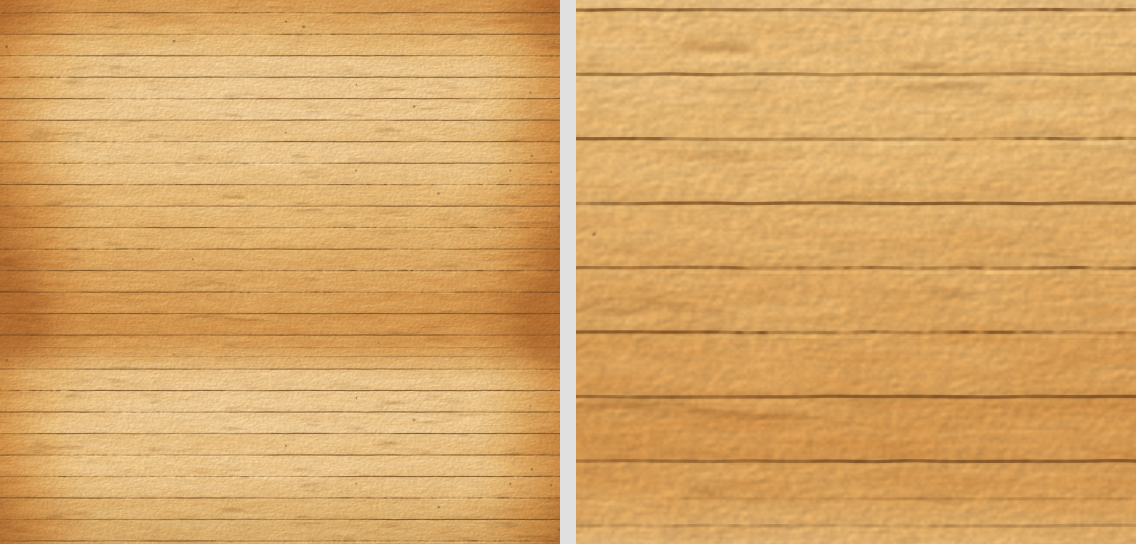
Left: the whole. Right: its middle third, enlarged.
Write a Shadertoy shader that draws this texture.

```glsl
// Sunlit honey-coloured planks: thin horizontal joints, paper-like grain, stains.
// One panel of planks is drawn twice, the lower copy shifted down and cross-faded
// over the first; a stepped colour ramp turns a shade value into wood colour.

const float PITCH = 0.0395;        // plank height, in canvas heights
const float FIRST_JOINT = 0.0234;  // first joint below the top edge
const float PANEL_SHIFT = 0.5760;  // offset of the lower panel copy

const vec3 PALE  = vec3(0.930, 0.800, 0.600);
const vec3 HONEY = vec3(0.885, 0.705, 0.440);
const vec3 AMBER = vec3(0.820, 0.575, 0.295);
const vec3 UMBER = vec3(0.700, 0.430, 0.190);
const vec3 JOINT = vec3(0.500, 0.320, 0.140);
const vec3 CHIP  = vec3(0.960, 0.795, 0.500);
const vec3 STAIN = vec3(0.870, 0.830, 0.780);

float hash(vec2 p) {
    vec3 q = fract(vec3(p.xyx) * 0.1031);
    q += dot(q, q.yzx + 33.33);
    return fract((q.x + q.y) * q.z);
}

float noise(vec2 p) {
    vec2 i = floor(p), f = fract(p);
    f = f * f * (3.0 - 2.0 * f);
    return mix(mix(hash(i), hash(i + vec2(1, 0)), f.x),
               mix(hash(i + vec2(0, 1)), hash(i + vec2(1, 1)), f.x), f.y);
}

float fbm(vec2 p) {
    float sum = 0.0, amp = 0.5;
    for (int i = 0; i < 4; i++) {
        sum += amp * noise(p);
        p = p * 2.03 + 17.1;
        amp *= 0.5;
    }
    return sum;
}

// Shade 0..3 runs from pale through honey and amber to umber
vec3 woodRamp(float shade) {
    vec3 c = mix(PALE, HONEY, clamp(shade, 0.0, 1.0));
    c = mix(c, AMBER, clamp(shade - 1.0, 0.0, 1.0));
    return mix(c, UMBER, clamp(shade - 2.0, 0.0, 1.0));
}

// Broad light: bright upper middle, burnt sides and ends
float lightShade(vec2 p, float across) {
    float side = min(across, 1.0 - across) + 0.06 * (fbm(p * vec2(5.0, 9.0)) - 0.47);
    float burn = 1.0 - smoothstep(-0.04, 0.17, side);
    float top = 1.0 - smoothstep(0.0, 0.13, p.y);
    float low = smoothstep(0.24, 0.60, p.y);
    float centre = smoothstep(0.0, 0.55, 0.55 - abs(across - 0.5));
    return 0.62 - 0.25 * centre + 1.35 * top * (1.0 - 0.4 * burn) + 1.35 * low + 1.75 * burn;
}

// Crisp paper tooth lit from above, with short fibres
float grain(vec2 p) {
    vec2 q = mat2(0.94, 0.34, -0.34, 0.94) * p * vec2(210.0, 330.0);
    float relief = noise(q) - noise(q + vec2(0.4, 0.9));
    float fibre = noise(p * vec2(70.0, 460.0)) - 0.5;
    float tooth = noise(p * 470.0 + 9.0) - 0.5;
    return 0.060 * relief + 0.050 * fibre + 0.050 * tooth;
}

// Small dark pits, at most one per cell of a plank
float pits(vec2 p, float plank, float v, float px) {
    vec2 cell = vec2(floor(p.x * 24.0), plank);
    float present = step(0.95, hash(cell + 41.0));
    vec2 centre = 0.25 + 0.5 * vec2(hash(cell + 7.0), hash(cell + 19.0));
    vec2 d = (vec2(fract(p.x * 24.0), v) - centre) * vec2(1.0 / 24.0, PITCH);
    float radius = mix(0.0008, 0.0025, hash(cell + 3.0));
    float wobble = 0.002 * (noise(p * 400.0) - 0.5);
    return present * (1.0 - smoothstep(0.0, radius + px, length(d) + wobble));
}

// Antialiased coverage of a stripe of given half width
float stripe(float d, float halfWidth, float px) {
    return clamp((halfWidth - abs(d)) / px + 0.5, 0.0, 1.0);
}

vec3 panel(vec2 p, float across, float px) {
    float v = (p.y - FIRST_JOINT) / PITCH;
    float plank = floor(v);

    // Plank tone, streaks and cloudy stains
    float shade = lightShade(p, across) + 0.26 * (hash(vec2(plank, 5.0)) - 0.5);
    shade += 0.45 * (fbm(p * vec2(6.0, 50.0) + plank * 7.3) - 0.47);
    shade += 0.65 * (fbm(p * vec2(22.0, 170.0) + 5.0) - 0.47);
    vec3 col = woodRamp(shade);
    float stain = smoothstep(0.58, 0.90, fbm(p * vec2(14.0, 80.0) + plank * 13.0));
    col *= mix(vec3(1.0), STAIN, stain);
    col *= 1.0 - 0.30 * pits(p, plank, fract(v), px);

    // Joint with uneven weight, dotted stretches and chipped edges
    float joint = floor(v + 0.5);
    float d = (v - joint) * PITCH + 0.0006 * (noise(vec2(p.x * 40.0, joint * 9.0)) - 0.5);
    float weight = mix(0.55, 1.0, smoothstep(0.2, 0.6, noise(vec2(p.x * 9.0, joint * 5.0))));
    weight *= 0.8 + 0.4 * noise(vec2(p.x * 120.0, joint * 3.0));
    float dotted = smoothstep(0.55, 0.7, noise(vec2(p.x * 4.0 + 30.0, joint * 3.0)));
    weight *= mix(1.0, 0.3 + 0.9 * noise(vec2(p.x * 210.0, joint)), dotted);
    float chip = dotted * smoothstep(0.45, 0.75, noise(vec2(p.x * 60.0, joint * 11.0)));
    float line = stripe(d, 0.0010, px);
    float lip = stripe(d - 0.0028, 0.0010, px);
    col *= 1.0 - 0.06 * weight * exp(-abs(d) / 0.003);
    col = mix(col, CHIP * col / HONEY, lip * (0.25 + 0.45 * chip));
    return mix(col, min(JOINT, col * 0.70), line * min(weight, 1.0) * (0.85 - 0.4 * chip));
}

void mainImage(out vec4 fragColor, in vec2 fragCoord) {
    float px = 1.0 / iResolution.y;
    vec2 p = vec2(fragCoord.x, iResolution.y - fragCoord.y) * px;
    float across = fragCoord.x / iResolution.x;

    // Cross-fade into the shifted panel
    float fade = smoothstep(0.610, 0.700, p.y);
    vec3 upper = panel(p, across, px);
    vec3 lower = panel(p - vec2(0.0, PANEL_SHIFT), across, px);
    vec3 col = mix(upper, lower, fade);

    col *= 1.0 - 0.04 * smoothstep(0.85, 1.0, p.y);
    col *= 1.0 + 1.15 * grain(p);
    fragColor = vec4(clamp(col, 0.0, 1.0), 1.0);
}
```
